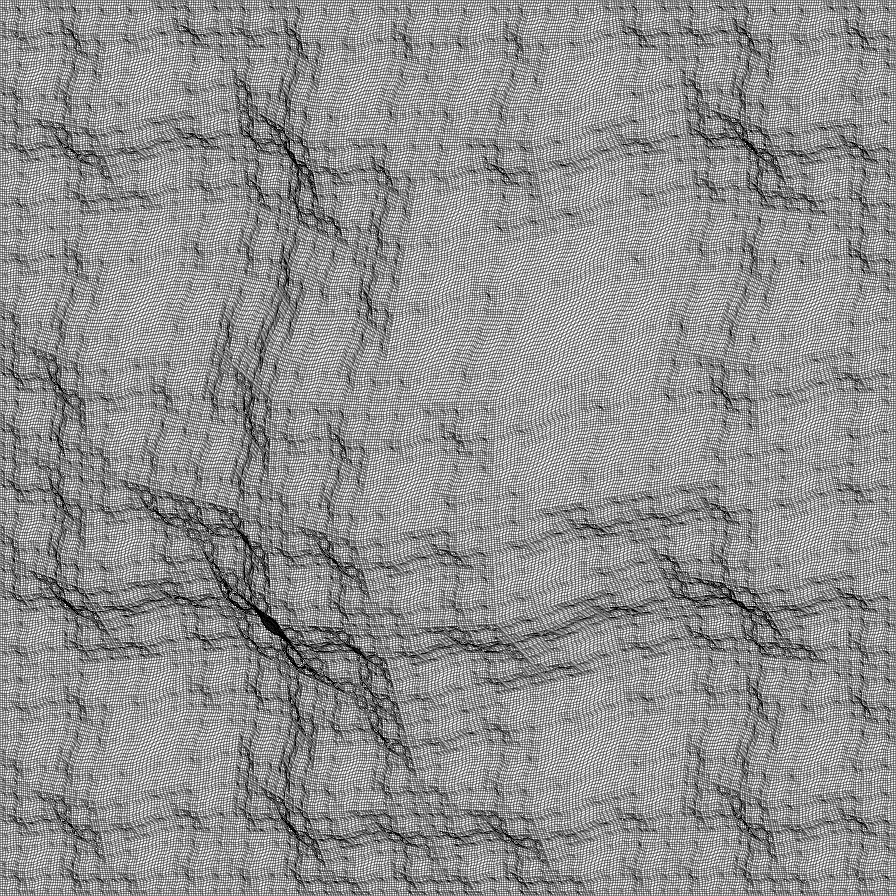
This pattern is drawn by a WebGL 2 fragment shader. Its source:

```glsl
#version 300 es
precision highp float;
// A very fine square wire mesh lies on a fractal surface of stacked tents whose sign
// alternates per octave. The mesh slides along one diagonal by the surface height;
// each pixel searches that diagonal and draws every layer of the folded mesh.

uniform vec2 u_resolution;
out vec4 outColor;

const int OCTAVES = 8;
const int SEARCH_STEPS = 100;
const float MESH_CELLS = 384.0;
const float WIRE_WIDTH = 0.00062;
const float SOFTNESS = 1.2;         // filter width in pixels
const float SLIDE = 0.104;          // diagonal shift at unit height
const float SLIDE_MIN = -0.03;
const float SLIDE_MAX = 0.11;
const vec3 PAPER = vec3(1.0);
const vec3 WIRE = vec3(0.0);

// Height of the alternating tent surface.
float height(vec2 q) {
    float sum = 0.0;
    float amplitude = 1.0;
    for (int i = 0; i < OCTAVES; i++) {
        vec2 tent = 1.0 - abs(2.0 * fract(q) - 1.0);
        sum += amplitude * tent.x * tent.y;
        amplitude *= -0.5;
        q *= 2.0;
    }
    return sum;
}

// Gradient of the surface: halved amplitude and doubled frequency cancel.
vec2 heightGradient(vec2 q) {
    vec2 sum = vec2(0.0);
    float direction = 1.0;
    for (int i = 0; i < OCTAVES; i++) {
        vec2 centred = 2.0 * fract(q) - 1.0;
        vec2 tent = 1.0 - abs(centred);
        sum -= direction * 2.0 * sign(centred) * tent.yx;
        direction = -direction;
        q *= 2.0;
    }
    return sum;
}

// Running integral of a unit-spaced row of bars.
float barIntegral(float x, float width) {
    return floor(x) * width + min(fract(x), width);
}

// Share of a pixel covered by wires; slope is mesh units per canvas unit.
float wireCoverage(float coord, float slope, float pixel) {
    float scale = MESH_CELLS * slope;
    float width = min(WIRE_WIDTH * scale, 1.0);
    float footprint = max(pixel * scale, 0.0001);
    float x = coord * MESH_CELLS + 0.5 * width;
    return (barIntegral(x + 0.5 * footprint, width)
          - barIntegral(x - 0.5 * footprint, width)) / footprint;
}

// Light passing through one layer of the mesh at surface point q.
float layerLight(vec2 q, float pixel) {
    vec2 gradient = SLIDE * heightGradient(q);
    float stretch = 1.0 - gradient.x - gradient.y;
    stretch = (stretch < 0.0 ? -1.0 : 1.0) * max(abs(stretch), 0.03);
    vec2 shear = gradient / stretch;
    float slopeX = length(vec2(1.0, 0.0) + shear);
    float slopeY = length(vec2(0.0, 1.0) + shear);
    return (1.0 - wireCoverage(q.x, slopeX, pixel))
         * (1.0 - wireCoverage(q.y, slopeY, pixel));
}

// Mismatch between a trial slide and the slide of the surface there.
float slideError(vec2 p, float slide) {
    return slide - SLIDE * height(p + slide);
}

// Multiply the light of all layers that land on canvas point p.
float foldedMeshLight(vec2 p, float pixel) {
    float stepSize = (SLIDE_MAX - SLIDE_MIN) / float(SEARCH_STEPS);
    float slide = SLIDE_MIN;
    float before = slideError(p, slide);
    float light = 1.0;
    for (int i = 0; i < SEARCH_STEPS; i++) {
        float after = slideError(p, slide + stepSize);
        if ((before < 0.0) != (after < 0.0)) {
            float crossing = slide + stepSize * before / (before - after);
            light *= layerLight(p + crossing, pixel);
        }
        before = after;
        slide += stepSize;
    }
    return light;
}

void main() {
    vec2 p = gl_FragCoord.xy / u_resolution;
    float pixel = SOFTNESS / min(u_resolution.x, u_resolution.y);
    float light = foldedMeshLight(p, pixel);
    outColor = vec4(mix(WIRE, PAPER, light), 1.0);
}
```
